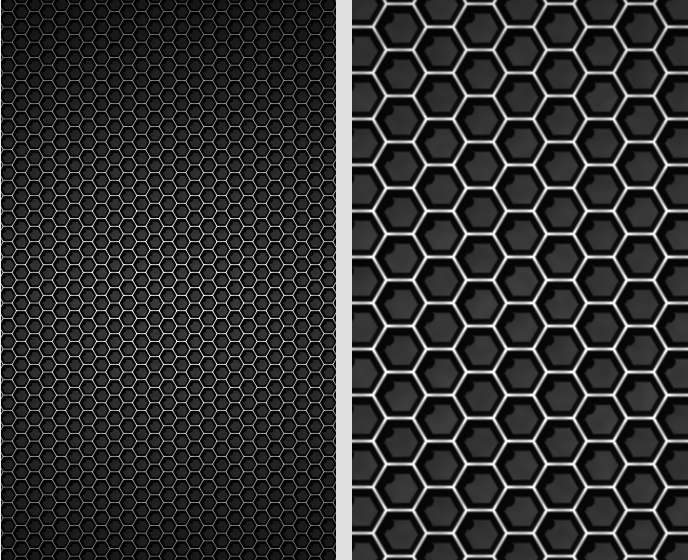
Left, the full canvas; right, a detail of the centre.
This pattern is drawn by a Shadertoy shader. Its source:

```glsl
// Bright hexagonal wire mesh over dark recessed plates, lit softly from the middle.

const vec2 CELLS = vec2(25.14, 36.5); // columns across, cells down
const float WIRE_HALF = 0.034;        // half wire width, in cell heights
const float SOFTNESS = 0.036;         // least edge blur, in cell heights
const float PLATE_RADIUS = 0.315;     // apothem of the recessed plate
const float TRIM_WIDTH = 0.0032;      // pale strip on the left, in canvas widths
const vec2 LATTICE = vec2(1.7320508, 1.0);
const vec2 SHADOW_DIR = vec2(0.75, -0.66);

float hash21(vec2 p) {
    vec3 q = fract(vec3(p.xyx) * 0.1031);
    q += dot(q, q.yzx + 33.33);
    return fract((q.x + q.y) * q.z);
}

vec2 gradientAt(vec2 corner) {
    float angle = 6.28318 * hash21(corner);
    return vec2(cos(angle), sin(angle));
}

float gradientNoise(vec2 p) {
    vec2 i = floor(p), f = fract(p);
    vec2 u = f * f * f * (f * (f * 6.0 - 15.0) + 10.0);
    vec2 e = vec2(1.0, 0.0);
    float low = mix(dot(gradientAt(i), f),
                    dot(gradientAt(i + e.xy), f - e.xy), u.x);
    float high = mix(dot(gradientAt(i + e.yx), f - e.yx),
                     dot(gradientAt(i + e.xx), f - e.xx), u.x);
    return mix(low, high, u.y);
}

// Apothem distance of a hexagon with flat top and bottom
float hexRadius(vec2 p) {
    p = abs(p);
    return max(p.y, dot(p, vec2(0.8660254, 0.5)));
}

// Position inside the nearest cell (xy) and doubled cell index (zw)
vec4 hexCell(vec2 p) {
    vec2 idA = floor(p / LATTICE + 0.5);
    vec2 idB = floor(p / LATTICE) + 0.5;
    vec2 a = p - idA * LATTICE;
    vec2 b = p - idB * LATTICE;
    return dot(a, a) < dot(b, b) ? vec4(a, idA * 2.0) : vec4(b, idB * 2.0);
}

// Coverage of the region where dist is negative
float fillMask(float dist, float blur) {
    return 1.0 - smoothstep(-blur, blur, dist);
}

// Recessed plate, with its upper left bitten away by the wire's shadow
float plateMask(vec2 p, float variation, float blur) {
    float body = hexRadius(p - 0.045 * SHADOW_DIR) - PLATE_RADIUS;
    vec2 biteCentre = vec2(-0.26, 0.20 + 0.03 * variation);
    float bite = 0.13 + 0.03 * variation - length(p - biteCentre);
    return fillMask(max(body, bite), blur);
}

// Light pool: strongest in the middle, dark at the top, dimmer at the bottom
float poolLight(vec2 uv) {
    vec2 q = (uv - vec2(0.5, 0.47)) / vec2(0.95, 0.43);
    return exp(-dot(q, q) * 1.15);
}

void mainImage(out vec4 fragColor, in vec2 fragCoord) {
    vec2 uv = fragCoord / iResolution.xy;
    vec2 p = (uv - 0.5) * CELLS * vec2(0.5 * LATTICE.x, LATTICE.y);
    float blur = max(0.6 * CELLS.y / iResolution.y, SOFTNESS);

    vec4 cell = hexCell(p);
    float variation = hash21(cell.zw + 71.0);
    float edge = 0.5 - hexRadius(cell.xy);
    float slope = dot(cell.xy, SHADOW_DIR);
    float light = poolLight(uv);
    float grain = gradientNoise(p * 3.0 + 50.0);

    // Black recess with a faint lit rim on the lower right
    float rim = fillMask(abs(edge - 0.085) - 0.015, blur);
    float rimSide = smoothstep(-0.1, 0.5, slope);
    float shade = mix(0.004, 0.025, light) + 0.05 * rim * rimSide * light;

    // Dark grey plate, slightly brighter towards its lower right
    float tone = mix(0.06, 0.215, light) * (0.95 + 0.1 * variation);
    tone *= 1.0 + 0.25 * slope + 0.14 * grain;
    shade = mix(shade, tone, plateMask(cell.xy, variation, blur));

    // Metal wire, brighter where three strands meet
    float joint = smoothstep(0.47, 0.57, length(cell.xy));
    float metal = mix(0.2, 0.78, light) * (1.0 + 0.4 * joint + 0.1 * grain);
    shade = mix(shade, metal, fillMask(edge - WIRE_HALF, blur));

    // Pale trim along the left side
    float trim = fillMask(uv.x - TRIM_WIDTH, 0.5 / iResolution.x);
    shade = mix(shade, 0.95, trim);

    fragColor = vec4(vec3(clamp(shade, 0.0, 1.0)), 1.0);
}
```
